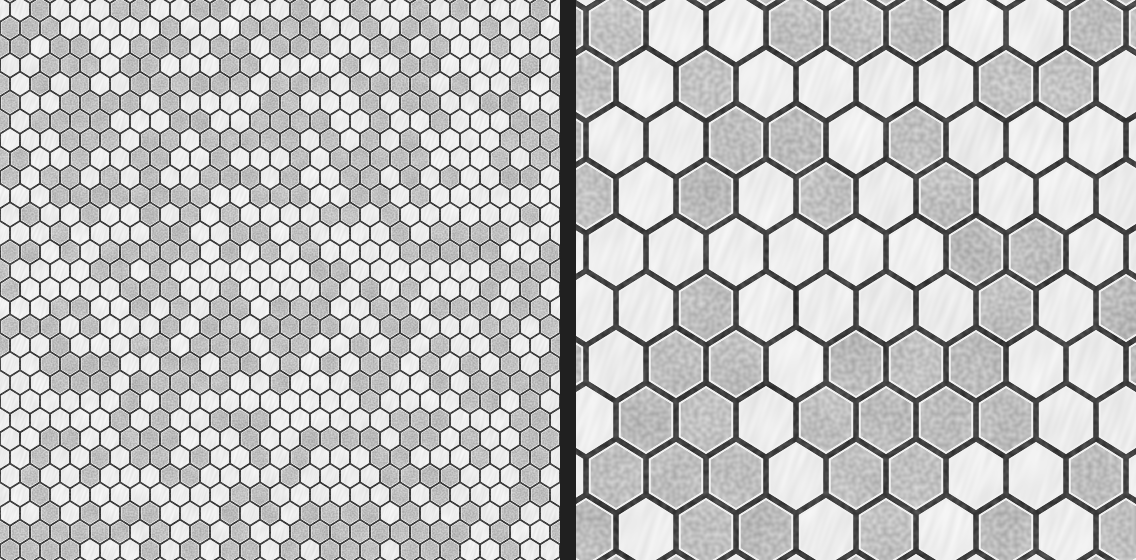
Left: the whole. Right: its middle third, enlarged.
A Shadertoy shader for this pattern:

```glsl
// Mosaic of white and grey hexagonal tiles with pale rims and dark grout, 28 across by 30 rows.

const vec2 TILES = vec2(28.0, 30.0);

vec2 hash2(vec2 p) {
    vec3 q = fract(p.xyx * vec3(0.1031, 0.1030, 0.0973));
    q += dot(q, q.yzx + 33.33);
    return fract((q.xx + q.yz) * q.zy);
}

vec2 cornerGradient(vec2 corner, vec2 period) {
    float angle = 6.28318 * hash2(mod(corner, period) + 7.0).x;
    return vec2(cos(angle), sin(angle));
}

// Gradient noise that wraps after a whole number of cells
float gradientNoise(vec2 p, vec2 period) {
    vec2 i = floor(p), f = p - i;
    vec2 u = f * f * f * (f * (f * 6.0 - 15.0) + 10.0);
    vec2 e = vec2(0.0, 1.0);
    float a = dot(cornerGradient(i, period), f);
    float b = dot(cornerGradient(i + e.yx, period), f - e.yx);
    float c = dot(cornerGradient(i + e.xy, period), f - e.xy);
    float d = dot(cornerGradient(i + e.yy, period), f - e.yy);
    return mix(mix(a, b, u.x), mix(c, d, u.x), u.y);
}

// Centre of the tile holding g, chosen from two interleaved grids
vec2 hexCentre(vec2 g) {
    vec2 even = vec2(floor(g.x) + 0.5, 2.0 * floor((g.y + 0.5) * 0.5) + 0.5);
    vec2 odd = vec2(floor(g.x + 0.5), 2.0 * floor((g.y - 0.5) * 0.5) + 1.5);
    vec2 metric = vec2(1.0, 0.866);
    return length((g - even) * metric) < length((g - odd) * metric) ? even : odd;
}

// Distance inward from the border of a slightly tall hexagon of unit width
float hexInset(vec2 p) {
    p = abs(p);
    return min(0.5 - p.x, (0.5 - dot(p, vec2(0.5, 0.8036))) / 0.9465);
}

void mainImage(out vec4 fragColor, in vec2 fragCoord) {
    vec2 uv = fragCoord / iResolution.xy;
    vec2 grid = uv * TILES;
    vec2 centre = hexCentre(grid);
    vec2 id = mod(centre, TILES);
    vec2 local = (grid - centre) * vec2(1.0, TILES.x / TILES.y);
    float inset = hexInset(local);
    float pixel = TILES.x / iResolution.x;

    // Per-tile choice of finish, gently clustered
    vec2 seed = hash2(id * 2.0 + 3.0);
    float cluster = gradientNoise(id / TILES * 9.0, vec2(9.0));
    bool isGrey = seed.x + 0.4 * cluster < 0.45;

    // Surface wear: fine grain, broad blotches and slanted brush streaks
    float grain = gradientNoise(uv * 320.0, vec2(320.0));
    float blotch = gradientNoise(uv * 40.0, vec2(40.0));
    vec2 brush = vec2((local.x - 0.35 * local.y) * 9.0, local.y * 1.5);
    float streak = gradientNoise(brush + floor(seed * 200.0) + 8.0, vec2(512.0));

    float white = 0.93 + 0.02 * (seed.y - 0.5) + 0.05 * streak + 0.02 * blotch;
    float grey = 0.745 + 0.03 * (seed.y - 0.5) + 0.12 * grain + 0.05 * blotch;
    float face = isGrey ? grey : white;

    // Pale rim, then grout
    float rim = 1.0 - smoothstep(0.078 - 0.4 * pixel, 0.078 + 0.4 * pixel, inset);
    float tile = mix(face, 0.94, rim);
    float grout = 0.25 + 0.12 * grain + 0.06 * blotch;
    float cover = smoothstep(0.045 - 0.5 * pixel, 0.045 + 0.5 * pixel, inset);

    fragColor = vec4(vec3(mix(grout, tile, cover)), 1.0);
}
```
